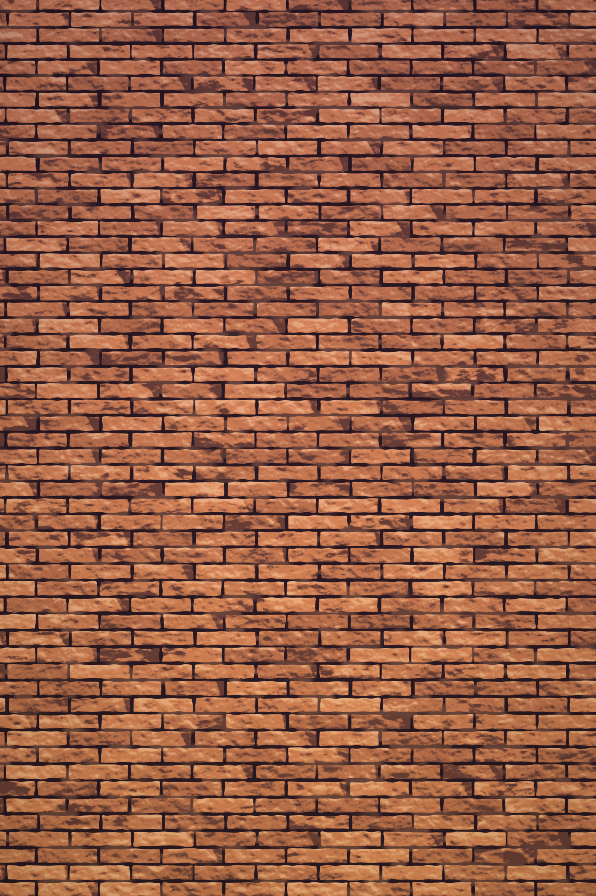
This texture is drawn by a Shadertoy shader. Its source:

```glsl
float hash(vec2 p) {
    vec3 q = fract(p.xyx * 0.1031);
    q += dot(q, q.yzx + 33.33);
    return fract((q.x + q.y) * q.z);
}

float noise(vec2 p) {
    vec2 i = floor(p), f = fract(p);
    f = f * f * (3.0 - 2.0 * f);
    return mix(mix(hash(i), hash(i + vec2(1, 0)), f.x),
               mix(hash(i + vec2(0, 1)), hash(i + vec2(1, 1)), f.x), f.y);
}

float fbm(vec2 p) {
    float sum = 0.0, amp = 0.5;
    for (int i = 0; i < 4; i++) {
        sum += amp * noise(p);
        p = mat2(1.6, 1.2, -1.2, 1.6) * p + 17.3;
        amp *= 0.5;
    }
    return sum;
}

// Rough clay surface, slightly stretched along the courses
float clayHeight(vec2 p) {
    return fbm(p * vec2(1.7, 2.5));
}

void mainImage(out vec4 fragColor, in vec2 fragCoord) {
    vec2 uv = fragCoord / iResolution.xy;
    float aa = 54.6 / iResolution.y;

    // Running bond, courses counted downwards; lengths are in course heights
    float down = 1.0 - uv.y;
    float course = 54.6 * (down - 0.013) + 0.4 * sin(3.1416 * down);
    float row = floor(course);
    float along = uv.x * 9.55 - 0.1 - 0.5 * mod(row, 2.0);
    along += 0.05 * (hash(vec2(row + 9.0, 3.0)) - 0.5);
    vec2 id = vec2(floor(along), row) + 40.0;
    vec2 local = (vec2(fract(along), fract(course)) - 0.5) * vec2(3.8, 1.0);
    vec2 surface = vec2(uv.x * 36.3, course) + 60.0;
    float tint = hash(id);
    float depth = hash(id + 71.0);

    // Worn brick outline
    vec2 halfSize = vec2(1.83, 0.435) - 0.035 * vec2(hash(id + 13.0), hash(id + 29.0));
    vec2 q = abs(local) - halfSize + 0.08;
    float edge = length(max(q, 0.0)) + min(max(q.x, q.y), 0.0) - 0.08;
    edge += 0.09 * (noise(surface * 2.3) - 0.5);
    float brick = 1.0 - smoothstep(-0.5 * aa, 0.5 * aa, edge);

    // Relief lit from above, with pits and chipped bricks
    float height = clayHeight(surface);
    float relief = height - clayHeight(surface + vec2(0.06, -0.15));
    float tone = 0.56 + 1.5 * relief + 0.24 * (tint - 0.5);
    tone += 0.35 * (noise(surface * vec2(0.45, 0.8)) - 0.5);
    tone -= 0.4 * smoothstep(0.58, 0.75, fbm(surface * vec2(1.1, 2.8) + 31.0));
    float chipped = smoothstep(0.8, 0.95, hash(id + 47.0));
    tone -= 0.5 * chipped * smoothstep(0.45, 0.6, fbm(surface * vec2(0.8, 2.2) + 8.0));
    tone += 0.22 * smoothstep(-0.2, -0.4, local.y);
    tone -= 0.2 * smoothstep(0.28, 0.44, local.y);

    // Slanted shadow at the end of recessed bricks
    float reach = 0.75 * smoothstep(0.65, 1.0, depth);
    float slant = local.x - 1.9 + reach * (0.9 - 0.8 * local.y);
    tone -= 0.5 * step(0.65, depth) * smoothstep(-0.08, 0.08, slant);

    vec3 clay = mix(vec3(0.68, 0.41, 0.29), vec3(0.79, 0.49, 0.33), tint);
    vec3 color = mix(vec3(0.38, 0.23, 0.21), clay, smoothstep(0.0, 0.55, tone));
    color = mix(color, vec3(0.86, 0.64, 0.49), smoothstep(0.58, 1.05, tone));

    // Shadowed joints with traces of lit mortar
    float mortar = smoothstep(0.55, 0.8, noise(surface * vec2(0.7, 2.0) + 5.0));
    vec3 joint = mix(vec3(0.15, 0.09, 0.13), vec3(0.48, 0.32, 0.27), 0.7 * mortar);
    color = mix(joint, color, brick);

    // Redder top, more orange bottom, darker corners
    color *= mix(vec3(1.03, 1.03, 0.92), vec3(0.98, 0.94, 1.02), uv.y);
    vec2 c = uv - vec2(0.5, 0.47);
    color *= 1.06 - 0.42 * dot(c, c);
    fragColor = vec4(clamp(color, 0.0, 1.0), 1.0);
}
```
